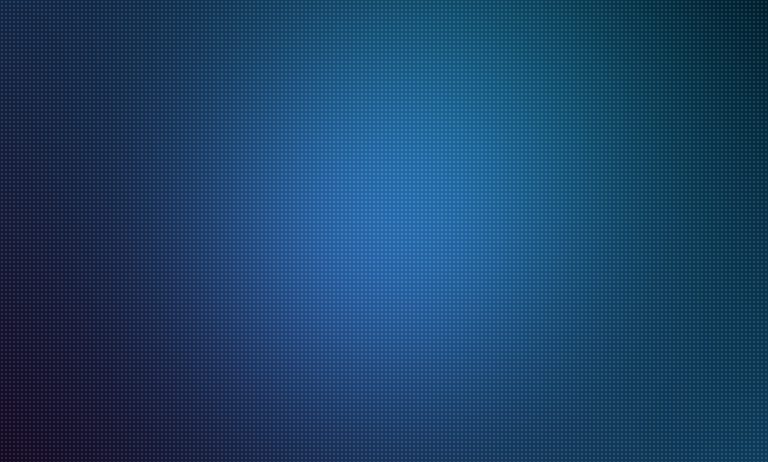
This background is drawn by a WebGL 2 fragment shader. Its source:

```glsl
#version 300 es
precision highp float;

uniform vec2 u_resolution;
out vec4 fragColor;

// Corner colours of the base gradient
const vec3 BOTTOM_LEFT  = vec3(0.10, 0.055, 0.155);
const vec3 BOTTOM_RIGHT = vec3(0.07, 0.245, 0.365);
const vec3 TOP_LEFT     = vec3(0.09, 0.16, 0.28);
const vec3 TOP_RIGHT    = vec3(0.015, 0.095, 0.15);

// Glows: centres and spreads in canvas heights, measured from the middle
const vec3 BLUE_GLOW = vec3(0.09, 0.16, 0.31);
const vec2 BLUE_CENTER = vec2(-0.02, -0.02);
const float BLUE_SPREAD = 0.424;
const vec3 TEAL_GLOW = vec3(0.02, 0.18, 0.19);
const vec2 TEAL_CENTER = vec2(0.17, 0.30);
const float TEAL_SPREAD = 0.59;

// Fine dot lattice
const float DOT_ROWS = 115.5;
const float DOT_RADIUS = 0.25;
const vec3 DOT_LIGHT = vec3(0.10, 0.11, 0.11);

float glow(vec2 p, vec2 center, float spread) {
    vec2 d = (p - center) / spread;
    return exp(-dot(d, d));
}

// Soft round dots, shifted to leave the mean brightness unchanged
float dotLattice(vec2 p) {
    float pixel = min(DOT_ROWS / u_resolution.y, 0.5);
    float dist = length(fract(p * DOT_ROWS) - 0.5);
    float blur = 0.5 * pixel;
    float coverage = 3.14159 * DOT_RADIUS * DOT_RADIUS;
    return 1.0 - smoothstep(DOT_RADIUS - blur, DOT_RADIUS + blur, dist) - coverage;
}

void main() {
    vec2 uv = gl_FragCoord.xy / u_resolution;
    vec2 p = (gl_FragCoord.xy - 0.5 * u_resolution) / u_resolution.y;

    // Base gradient
    vec3 bottom = mix(BOTTOM_LEFT, BOTTOM_RIGHT, uv.x);
    vec3 top = mix(TOP_LEFT, TOP_RIGHT, uv.x);
    vec3 color = mix(bottom, top, uv.y);

    // Light pools
    color += BLUE_GLOW * glow(p, BLUE_CENTER, BLUE_SPREAD);
    color += TEAL_GLOW * glow(p, TEAL_CENTER, TEAL_SPREAD);

    // Dots, anchored to the top left corner
    vec2 fromTopLeft = vec2(gl_FragCoord.x, u_resolution.y - gl_FragCoord.y) / u_resolution.y;
    color += DOT_LIGHT * dotLattice(fromTopLeft);

    fragColor = vec4(clamp(color, 0.0, 1.0), 1.0);
}
```
